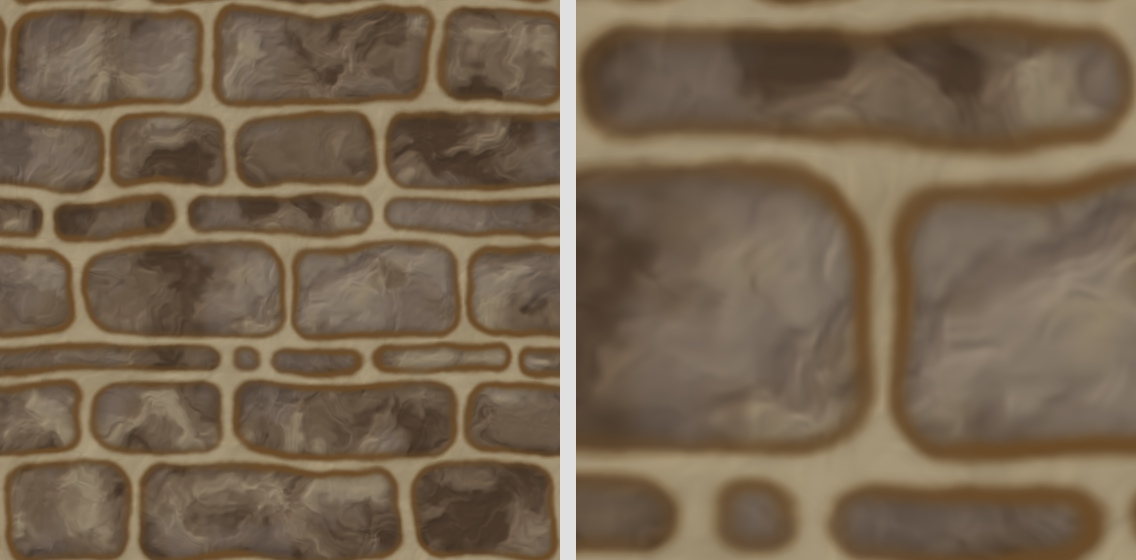
Left, the full canvas; right, a detail of the centre.
Write a WebGL 2 fragment shader that draws this texture.

```glsl
#version 300 es
precision highp float;

uniform vec2 u_resolution;
out vec4 fragColor;

#define GAP 0.0115          // half width of the mortar joints
#define CORNER 0.036        // corner radius of the stones
#define WOBBLE 0.026        // bending of the joints
#define ROUGHNESS 0.013     // ragged stone outline
#define RIM_WIDTH 0.0075    // brown stain around each stone
#define SWIRL 0.17          // warping of the stone pattern
#define RELIEF 1.0          // strength of the brushed relief
#define TINT_RANGE 0.15     // brightness spread between stones

const vec3 STONE_DARK = vec3(0.29, 0.225, 0.17);
const vec3 STONE_MID = vec3(0.415, 0.345, 0.275);
const vec3 STONE_LIGHT = vec3(0.56, 0.50, 0.41);
const vec3 STONE_GREY = vec3(0.46, 0.41, 0.38);
const vec3 RIM_BROWN = vec3(0.41, 0.29, 0.155);
const vec3 MORTAR_DARK = vec3(0.53, 0.46, 0.345);
const vec3 MORTAR_LIGHT = vec3(0.65, 0.59, 0.475);

// Course edges from the top, and the upright joints in each course
const float COURSES[8] = float[8](0.007, 0.193, 0.343, 0.432, 0.604, 0.674, 0.823, 1.007);
const vec4 JOINTS[7] = vec4[7](
    vec4(0.005, 0.365, 0.781, 0.781),
    vec4(0.195, 0.413, 0.684, 0.684),
    vec4(0.089, 0.322, 0.672, 0.672),
    vec4(0.145, 0.504, 0.824, 0.824),
    vec4(0.405, 0.463, 0.664, 0.918),
    vec4(0.163, 0.406, 0.830, 0.830),
    vec4(0.236, 0.725, 0.992, 0.992));

float hash(vec2 p) {
    return fract(sin(dot(p, vec2(127.1, 311.7))) * 43758.5453);
}

// Value noise that wraps after a whole number of cells
float noise(vec2 p, float period) {
    vec2 i = floor(p), f = fract(p);
    f = f * f * (3.0 - 2.0 * f);
    vec2 a = mod(i, period), b = mod(i + 1.0, period);
    return mix(mix(hash(a), hash(vec2(b.x, a.y)), f.x),
               mix(hash(vec2(a.x, b.y)), hash(b), f.x), f.y);
}

float fbm(vec2 p, float frequency) {
    float sum = 0.0, weight = 0.53;
    for (int i = 0; i < 4; i++) {
        sum += weight * noise(p * frequency, frequency);
        frequency *= 2.0;
        weight *= 0.5;
    }
    return sum;
}

// Swirled paint strokes
float strokes(vec2 p) {
    vec2 bend = vec2(fbm(p, 9.0), fbm(p + 0.37, 9.0)) - 0.5;
    return fbm(p + SWIRL * bend, 13.0);
}

float roundedBox(vec2 p, vec2 halfSize, float radius) {
    radius = min(radius, min(halfSize.x, halfSize.y) * 0.9);
    vec2 q = abs(p) - halfSize + radius;
    return length(max(q, 0.0)) + min(max(q.x, q.y), 0.0) - radius;
}

// Signed distance to the stone around p; also returns its identity
float stoneDistance(vec2 p, out vec2 id) {
    float y = fract(p.y - COURSES[0]) + COURSES[0];
    int course = 0;
    for (int i = 1; i < 7; i++) if (y >= COURSES[i]) course = i;

    float left = -9.0, right = 9.0;
    id = vec2(0.0);
    for (int i = 0; i < 4; i++) {
        for (int k = -1; k <= 1; k++) {
            float joint = JOINTS[course][i] + float(k);
            if (joint > p.x) right = min(right, joint);
            else if (joint > left) {
                left = joint;
                id = vec2(course, i);
            }
        }
    }
    vec2 low = vec2(left, COURSES[course]);
    vec2 high = vec2(right, COURSES[course + 1]);
    float radius = CORNER * mix(0.75, 1.2, hash(id + 5.0));
    return roundedBox(vec2(p.x, y) - 0.5 * (low + high), 0.5 * (high - low) - GAP, radius);
}

void main() {
    vec2 p = gl_FragCoord.xy / u_resolution;
    p.y = 1.0 - p.y;

    // Uneven layout
    vec2 bend = vec2(noise(p * 8.0, 8.0), noise(p * 7.0 + 3.0, 7.0)) - 0.5;
    vec2 id;
    float d = stoneDistance(p + WOBBLE * bend, id);
    d += ROUGHNESS * (fbm(p + 0.21, 18.0) - 0.5);

    // Brushed pattern and its relief
    float paint = strokes(p);
    float slope = paint - strokes(p + vec2(-0.003, -0.004));
    float patches = fbm(p + 0.63, 8.0);

    // Stone faces
    float tone = paint + TINT_RANGE * (hash(id + 1.7) - 0.5) + 0.35 * (patches - 0.5);
    vec3 stone = mix(STONE_DARK, STONE_MID, smoothstep(0.25, 0.48, tone));
    stone = mix(stone, STONE_LIGHT, smoothstep(0.48, 0.78, tone));
    stone = mix(stone, STONE_GREY, 0.5 * smoothstep(0.45, 0.65, fbm(p + 0.11, 10.0)));
    stone *= 1.0 + RELIEF * slope;
    stone *= mix(0.86, 1.0, smoothstep(0.0, 0.03, -d));

    // Mortar and stained rim
    float streak = fbm(p + 0.05 * vec2(patches, paint), 16.0);
    float body = smoothstep(0.0, 0.009, d) * 0.75 + 0.8 * (streak - 0.4);
    vec3 mortar = mix(MORTAR_DARK, MORTAR_LIGHT, clamp(body, 0.0, 1.0));
    mortar *= 1.0 + 0.5 * RELIEF * slope;
    vec3 color = mix(stone, mortar, smoothstep(-0.003, 0.004, d));
    float offset = (d + 0.002) / RIM_WIDTH;
    float rim = exp(-offset * offset) * mix(0.5, 1.0, smoothstep(0.3, 0.65, patches));
    color = mix(color, RIM_BROWN, rim);

    fragColor = vec4(color, 1.0);
}
```
